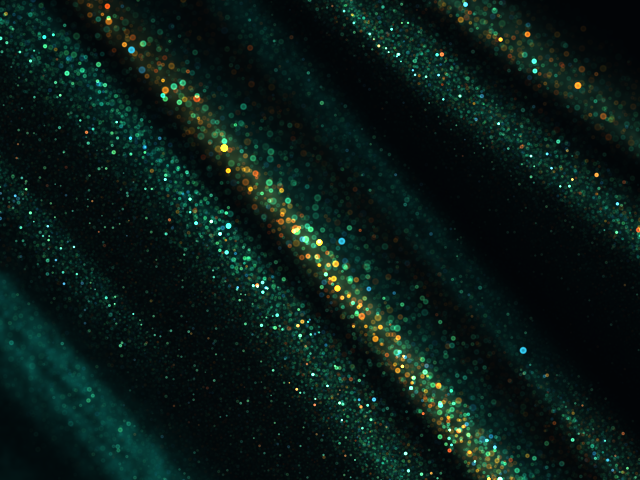
This background is drawn by a Shadertoy shader. Its source:

```glsl
// Diagonal folds of dark cloth covered in teal and amber glitter, with shallow focus.
#define GLITTER_GAIN 1.75
#define HAZE_GAIN 0.25
#define BEAD_LAYERS 5
#define FINEST_CELL 0.0068
#define CELL_GROWTH 1.32
#define FOLD_SLOPE 0.87
#define FOCUS_PERIOD 0.9
#define NIGHT vec3(0.006, 0.015, 0.024)
#define TEAL vec3(0.08, 0.70, 0.58)
#define GREEN vec3(0.24, 0.74, 0.30)
#define AMBER vec3(1.0, 0.66, 0.06)
#define EMBER vec3(0.95, 0.20, 0.02)

float hash(vec2 p) {
    return fract(sin(dot(p, vec2(127.1, 311.7))) * 43758.5453);
}

float noise(vec2 p) {
    vec2 i = floor(p), f = fract(p);
    f = f * f * (3.0 - 2.0 * f);
    return mix(mix(hash(i), hash(i + vec2(1, 0)), f.x),
               mix(hash(i + vec2(0, 1)), hash(i + vec2(1, 1)), f.x), f.y);
}

// Soft ridge along x = a + b*y + c*y*y, with separate left and right widths.
float ridge(vec2 p, vec3 curve, float left, float right) {
    float d = p.x - curve.x - p.y * (curve.y + curve.z * p.y);
    d /= d < 0.0 ? left : right;
    return exp(-d * d);
}

// Cloth at p (y runs down): x = cool glitter, y = warm glitter, z = haze.
vec3 cloth(vec2 p) {
    float u = p.x - FOLD_SLOPE * p.y;
    float streak = 0.4 + 1.1 * noise(vec2(u * 28.0, p.y * 2.5));
    float main = ridge(p, vec3(0.035, 0.913, -0.106), 0.10 - 0.04 * p.y, 0.055);
    float seam = ridge(p, vec3(0.19, 0.914, -0.068), 0.035, 0.05);
    float slope = ridge(p, vec3(0.29, 0.80, 0.0), 0.08, 0.08)
                * (0.35 + 0.65 * smoothstep(0.05, 0.4, p.y));
    float veil = ridge(p, vec3(0.486, 0.83, 0.0), 0.055, 0.05);
    float right = ridge(p, vec3(0.72, 1.24, 0.0), 0.06, 0.075);
    float corner = ridge(p, vec3(0.94, 1.35, 0.0), 0.05, 0.11);
    float left = ridge(p, vec3(-0.313, 0.88, 0.0), 0.09, 0.025)
               * (1.0 - smoothstep(0.55, 0.85, p.y));
    float lower = ridge(p, vec3(-0.61, 0.95, 0.0), 0.13, 0.085);
    float hem = ridge(p, vec3(-0.97, 0.95, 0.0), 0.14, 0.10);
    float rust = ridge(p, vec3(0.38, 0.84, 0.0), 0.07, 0.06);
    float dust = ridge(p, vec3(-0.17, FOLD_SLOPE, 0.0), 0.24, 0.15)
               + 0.5 * ridge(p, vec3(0.72, 1.0, 0.0), 0.14, 0.16);

    float veilEnd = veil * smoothstep(0.72, 0.95, p.y);
    float cool = main + 0.35 * seam + 0.6 * slope + 0.16 * veil + 0.45 * veilEnd
               + 0.75 * right + 0.4 * corner + 0.4 * left + 0.10 * lower;
    float warm = 0.75 * seam + 0.30 * corner + 0.10 * right + 0.15 * veilEnd
               + 0.05 * rust + 0.16 * main * smoothstep(0.3, 0.8, p.y);
    float haze = 0.55 * main + 0.35 * seam + 0.6 * slope + 0.42 * veil
               + 0.5 * right + 0.55 * corner + 0.2 * left + lower
               + 0.45 * hem + 0.09 * dust;
    return vec3(cool * streak + 0.10 * dust, warm * streak + 0.018 * dust,
                haze * mix(streak, 1.0, 0.35));
}

// Focus cycles across the folds and sharpens toward the bottom.
float defocus(vec2 p) {
    float u = p.x - FOLD_SLOPE * p.y;
    float wave = 0.5 - 0.5 * cos(6.2832 * (u + 0.2) / FOCUS_PERIOD);
    return clamp(wave + 0.5 * (0.5 - p.y), 0.0, 1.0);
}

// Lens disc with a feathered edge and a slightly brighter rim.
float disc(float d, float radius, float pixel) {
    float feather = max(pixel, 0.3 * radius);
    float body = 1.0 - smoothstep(radius - feather, radius + feather, d);
    return body * (0.75 + 0.35 * smoothstep(0.2, 0.8, d / radius));
}

// One jittered grid of glitter beads.
vec3 beads(vec2 p, float layer, float pixel) {
    float size = FINEST_CELL * pow(CELL_GROWTH, layer);
    float level = layer / float(BEAD_LAYERS - 1);
    float angle = 0.5 + 1.3 * layer;
    mat2 turn = mat2(cos(angle), sin(angle), -sin(angle), cos(angle));
    vec2 cell = floor(turn * p / size);
    vec3 sum = vec3(0.0);
    for (int j = -1; j <= 1; j++)
    for (int i = -1; i <= 1; i++) {
        vec2 id = cell + vec2(i, j), seed = id + 17.0 * layer;
        vec2 jitter = vec2(hash(seed + 3.1), hash(seed + 8.7));
        vec2 center = ((id + jitter) * turn) * size;
        float radius = size * mix(0.15, 0.36, hash(seed + 5.3));
        float cover = disc(length(p - center), radius, pixel);
        if (cover <= 0.0) continue;
        float focus = exp(-pow((defocus(center) - level) / 0.28, 2.0));
        float spark = hash(seed + 1.9), tint = hash(seed + 6.4);
        float power = 0.12 + 0.55 * pow(spark, 4.0)
                    + mix(3.6, 1.0, level) * smoothstep(0.95, 1.0, spark);
        vec3 light = cloth(center);
        float warmShare = light.y / (light.x + light.y + 0.01);
        vec3 cool = mix(TEAL, GREEN, tint);
        cool = mix(cool, vec3(0.12, 0.50, 0.75), step(0.9, tint));
        bool isWarm = hash(seed + 11.2) < warmShare;
        vec3 color = isWarm ? mix(EMBER, AMBER, tint) : cool;
        color = mix(color, vec3(0.8, 0.9, 0.8), 0.3 * (1.0 - level) * step(0.95, spark));
        sum += color * (light.x + light.y) * power * focus * cover;
    }
    return sum;
}

void mainImage(out vec4 fragColor, in vec2 fragCoord) {
    float pixel = 1.0 / iResolution.y;
    vec2 p = vec2(fragCoord.x, iResolution.y - fragCoord.y) * pixel;

    // Dark cloth and mottled, out-of-focus haze
    vec3 light = cloth(p);
    float mottle = 0.6 + 0.45 * noise(p * 75.0) + 0.35 * noise(p.yx * 34.0);
    vec3 color = NIGHT + HAZE_GAIN * light.z * mottle * vec3(0.06, 0.77, 0.68);
    color += 0.15 * light.y * mottle * vec3(1.0, 0.6, 0.04);

    // Glitter, from fine specks to wide lens discs
    for (int i = 0; i < BEAD_LAYERS; i++)
        color += GLITTER_GAIN * beads(p, float(i), pixel);

    // Three bright cyan glints along a shallow arc
    for (int i = 0; i < 3; i++) {
        float k = float(i);
        vec2 glint = vec2(0.274 + k * (0.468 - 0.03 * k), 0.104 + k * (0.484 - 0.0855 * k));
        color = mix(color, vec3(0.2, 0.8, 0.95), min(disc(length(p - glint), 0.007, pixel), 1.0));
    }
    fragColor = vec4(clamp(color, 0.0, 1.0), 1.0);
}
```
